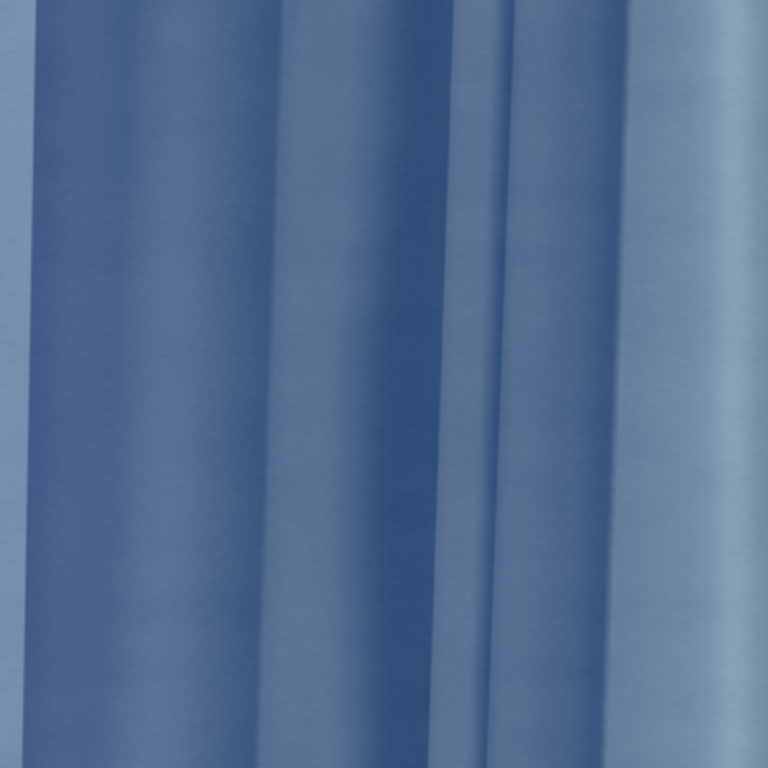
Give the GLSL for this texture, as a WebGL 1 fragment shader.

```glsl
precision highp float;
// Hanging blue cloth: near-vertical folds that lean slightly to the left.
// Each panel is a soft tone profile; crisp creases join them, then a tone
// ramp gives the colour and stretched value noise adds the woven grain.

uniform vec2 u_resolution;

#define LEAN 0.034
#define CREASE_SOFT 0.003
#define WEAVE_AMOUNT 0.030
#define MOTTLE_AMOUNT 0.045
#define DEEP_BLUE vec3(0.160, 0.288, 0.455)
#define MID_BLUE vec3(0.345, 0.443, 0.575)
#define PALE_BLUE vec3(0.520, 0.635, 0.720)

float hash(vec2 p) {
  vec3 q = fract(vec3(p.xyx) * 0.1031);
  q += dot(q, q.yzx + 33.33);
  return fract((q.x + q.y) * q.z);
}

float valueNoise(vec2 p) {
  vec2 cell = floor(p);
  vec2 f = fract(p);
  f = f * f * (3.0 - 2.0 * f);
  return mix(mix(hash(cell), hash(cell + vec2(1.0, 0.0)), f.x),
             mix(hash(cell + vec2(0.0, 1.0)), hash(cell + vec2(1.0)), f.x), f.y);
}

// Soft bump centred on c with half-width w.
float ridge(float x, float c, float w) {
  float d = (x - c) / w;
  return exp(-d * d);
}

// Antialiased step across a crease.
float crease(float x, float at, float soft) {
  float w = max(soft, 0.75 / u_resolution.x);
  return smoothstep(at - w, at + w, x);
}

// Tone from 0 (deep shadow) to 1 (bright cloth).
float foldTone(float x, float y) {
  float s = x + LEAN * (1.0 - y);

  // Pale strip at the far left.
  float strip = 0.79 + 0.05 * y;

  // Wide shaded panel with a faint inner valley.
  float wide = 0.22 + 0.23 * ridge(s, 0.240, 0.075) + 0.10 * ridge(s, 0.110, 0.035);
  wide += 0.07 * (1.0 - y) * ridge(s, 0.22, 0.09);
  wide -= 0.05 * y * ridge(s, 0.170, 0.020);
  wide -= 0.05 * smoothstep(0.29, 0.36, s);

  // Lit panel rolling into the deepest shadow.
  float rollAt = 0.505 - 0.018 * ridge(y, 0.45, 0.25);
  float rolled = mix(0.48 + 0.04 * (1.0 - y), 0.06,
                     smoothstep(rollAt - 0.055, rollAt + 0.050, s));
  rolled -= 0.08 * (1.0 - smoothstep(0.365, 0.400, s));
  rolled += 0.04 * smoothstep(0.56, 0.59, s) * y;

  // Narrow pleat, dark along its right side.
  float pleat = mix(0.51, 0.10, smoothstep(0.638, 0.669, s));
  pleat -= 0.06 * (1.0 - smoothstep(0.592, 0.608, s));

  // Medium panel darkening gradually to the right.
  float medium = 0.47 - 0.13 * smoothstep(0.70, 0.77, s)
               - 0.19 * smoothstep(0.755, 0.815, s);
  medium -= 0.10 * (1.0 - smoothstep(0.668, 0.685, s));

  // Bright panel with an upright highlight near the right border.
  float bright = 0.61 + 0.12 * smoothstep(0.80, 0.92, s);
  bright += 0.27 * ridge(x, 0.955, 0.036) * (0.88 + 0.12 * y);

  float tone = mix(strip, wide, crease(x, 0.029 + 0.018 * y, CREASE_SOFT));
  tone = mix(tone, rolled, crease(s, 0.368, CREASE_SOFT * 2.0));
  tone = mix(tone, pleat, crease(s, 0.591, CREASE_SOFT));
  tone = mix(tone, medium, crease(s, 0.669 + 0.003 * (y - 0.5), CREASE_SOFT));
  return mix(tone, bright, crease(s, 0.819, CREASE_SOFT * 2.5));
}

vec3 clothColour(float tone) {
  vec3 shade = mix(DEEP_BLUE, MID_BLUE, clamp(tone * 2.0, 0.0, 1.0));
  return mix(shade, PALE_BLUE, clamp(tone * 2.0 - 1.0, 0.0, 1.0));
}

void main() {
  vec2 uv = gl_FragCoord.xy / u_resolution;
  float tone = foldTone(uv.x, uv.y);

  // Broad mottling and fine, mostly horizontal threads.
  float mottle = valueNoise(uv * vec2(13.0, 24.0)) - 0.5;
  float threads = valueNoise(uv * vec2(65.0, 240.0)) - 0.5;
  float grain = valueNoise(uv * vec2(220.0, 250.0) + 17.0) - 0.5;
  tone += MOTTLE_AMOUNT * mottle + WEAVE_AMOUNT * (threads + grain);

  vec3 colour = clothColour(tone);
  // The two outer borders lose a little of their blue.
  colour -= vec3(0.0, 0.004, 0.030) * smoothstep(0.965, 1.0, uv.x);
  colour += vec3(0.005, -0.005, 0.015) * (1.0 - smoothstep(0.03, 0.30, uv.x));
  gl_FragColor = vec4(clamp(colour, 0.0, 1.0), 1.0);
}
```
